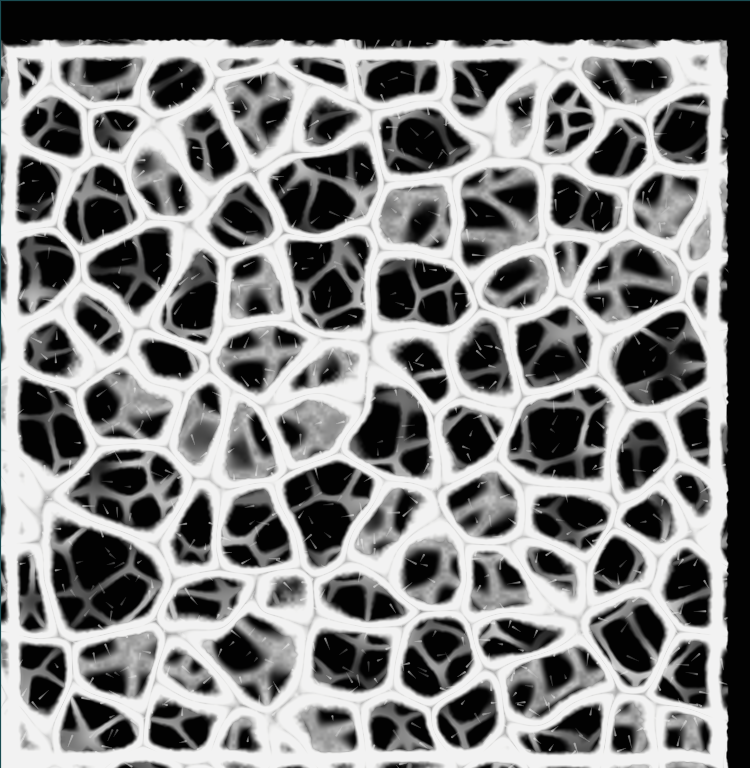
Reproduce this pattern procedurally as a WebGL 1 fragment shader.

```glsl
precision highp float;
uniform vec2 u_resolution;

// Layout, in canvas heights
const vec2 SHEET_SIZE = vec2(0.947, 0.948);
const vec2 FRAME_MIN = vec2(0.016, 0.013);
const vec2 FRAME_MAX = vec2(0.932, 0.932);
const float GUIDE_WIDTH = 0.0015;
const float CELL_SIZE = 0.098;
const float STRUT_SIZE = 0.058;
const float FLECK_SIZE = 0.021;

// Foam shape, in cells
const float JITTER = 0.88;
const float SIZE_SPREAD = 0.32;
const float ROUNDING = 0.035;
const float WALL_CORE = 0.055;
const float WALL_FADE = 0.135;
const float CLOUDED_SHARE = 0.34;
const float FLECK_SHARE = 0.62;

const vec3 BLACK = vec3(0.008);
const vec3 WHITE = vec3(0.95, 0.95, 0.948);
const vec3 GUIDE = vec3(0.10, 0.30, 0.32);

float hash(vec2 p) {
  return fract(sin(dot(p, vec2(127.1, 311.7))) * 43758.5453);
}

vec2 hash2(vec2 p) {
  return vec2(hash(p), hash(p + 17.3));
}

float noise(vec2 p) {
  vec2 i = floor(p);
  vec2 f = fract(p);
  f = f * f * (3.0 - 2.0 * f);
  return mix(mix(hash(i), hash(i + vec2(1.0, 0.0)), f.x),
             mix(hash(i + vec2(0.0, 1.0)), hash(i + 1.0), f.x), f.y);
}

float smoothMin(float a, float b, float k) {
  float h = max(k - abs(a - b), 0.0) / k;
  return min(a, b) - 0.25 * h * h * k;
}

// Weighted Voronoi cells: rounded distance to the wall, random value of the cell
vec2 foam(vec2 p) {
  vec2 base = floor(p);
  float nearest = 0.0;
  float rest = 0.0;
  float cellRandom = 0.0;
  for (int y = -2; y <= 2; y++) {
    for (int x = -2; x <= 2; x++) {
      vec2 id = base + vec2(float(x), float(y));
      vec2 site = id + 0.5 + JITTER * (hash2(id) - 0.5);
      float reach = distance(p, site) - SIZE_SPREAD * hash(id + 41.7);
      float weight = exp(-reach / (2.0 * ROUNDING));
      if (weight > nearest) {
        rest += nearest;
        nearest = weight;
        cellRandom = hash(id + 73.1);
      } else {
        rest += weight;
      }
    }
  }
  return vec2(-ROUNDING * log(rest / nearest), cellRandom);
}

// Short tapered hairs in random directions
float flecks(vec2 p) {
  vec2 base = floor(p);
  float light = 0.0;
  for (int y = -1; y <= 1; y++) {
    for (int x = -1; x <= 1; x++) {
      vec2 id = base + vec2(float(x), float(y));
      float angle = 6.2832 * hash(id + 5.9);
      vec2 along = vec2(cos(angle), sin(angle)) * mix(0.12, 0.38, hash(id + 9.4));
      vec2 q = p - id - hash2(id + 2.6);
      float t = clamp(dot(q, along) / dot(along, along), -1.0, 1.0);
      float width = mix(0.05, 0.11, 0.5 + 0.5 * t);
      float hair = 1.0 - smoothstep(0.2 * width, width, length(q - along * t));
      float shown = step(hash(id + 31.2), FLECK_SHARE);
      light = max(light, hair * shown * mix(0.35, 1.0, 0.5 + 0.5 * t));
    }
  }
  return light;
}

void main() {
  vec2 p = gl_FragCoord.xy / u_resolution.y;
  vec2 warp = vec2(noise(p * 17.0), noise(p * 17.0 + 50.0)) - 0.5;
  float grain = noise(p * 210.0);
  float mottle = 0.6 * noise(p * 75.0) + 0.4 * grain;

  // Main walls, joined to a wavy square frame
  vec2 cell = foam((p + 0.025 * warp) / CELL_SIZE);
  vec2 q = abs(p + 0.008 * warp - 0.5 * (FRAME_MIN + FRAME_MAX)) - 0.5 * (FRAME_MAX - FRAME_MIN);
  float frame = abs(max(q.x, q.y)) / CELL_SIZE;
  float depth = smoothMin(cell.x, frame, 0.12) + 0.035 * (mottle - 0.5);
  float wall = 1.0 - smoothstep(WALL_CORE, WALL_FADE, depth);
  float junction = 1.0 - smoothstep(-0.03, 0.015, cell.x);
  wall *= 1.0 - junction * 0.5 * mottle * smoothstep(0.05, 0.15, frame);

  // Dim struts behind, dense in clouded cells
  float strut = foam((p + 0.02 * warp.yx) / STRUT_SIZE + 37.0).x + 0.04 * (mottle - 0.5);
  float patchy = noise(p * 23.0 + 80.0);
  float thin = (1.0 - smoothstep(0.02, 0.11, strut)) * mix(0.15, 0.85, patchy);
  float dense = (1.0 - smoothstep(0.03, 0.22, strut)) * mix(0.5, 0.85, mottle);
  float web = mix(thin, dense, step(cell.y, CLOUDED_SHARE));
  float tone = max(wall, web) + 0.25 * wall * web * (1.0 - wall);

  // Hairs, thinning out toward the middle of each hole
  float hairs = flecks(p / FLECK_SIZE) * mix(0.6, 0.25, smoothstep(0.12, 0.32, depth));
  tone = clamp(tone + hairs * (1.0 - tone), 0.0, 1.0);

  // Sheet limits with a dark margin and a fine guide line
  vec2 limit = SHEET_SIZE + 0.003 * (grain - 0.5);
  vec2 inside = 1.0 - smoothstep(limit - 0.0015, limit + 0.0015, p);
  vec3 color = mix(BLACK, WHITE, tone * inside.x * inside.y);
  float edge = min(p.x, 1.0 - p.y);
  color = mix(color, GUIDE, 1.0 - smoothstep(0.5 * GUIDE_WIDTH, 1.5 * GUIDE_WIDTH, edge));
  gl_FragColor = vec4(color, 1.0);
}
```
